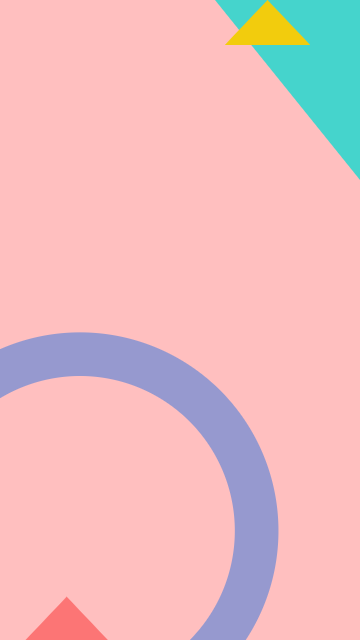
Reproduce this background procedurally as a Shadertoy shader.

```glsl
const vec3 PINK   = vec3(1.00, 0.75, 0.75);
const vec3 VIOLET = vec3(0.59, 0.60, 0.81);
const vec3 TEAL   = vec3(0.27, 0.83, 0.80);
const vec3 YELLOW = vec3(0.95, 0.80, 0.05);
const vec3 CORAL  = vec3(0.99, 0.46, 0.46);

// Signed distances, negative inside
float ringDistance(vec2 p, vec2 center, float radius, float halfWidth) {
    return abs(length(p - center) - radius) - halfWidth;
}

// Half plane to the left of the line from a to b
float halfPlaneDistance(vec2 p, vec2 a, vec2 b) {
    vec2 along = normalize(b - a);
    return dot(p - a, vec2(along.y, -along.x));
}

// Upright isosceles triangle hanging from its apex
float triangleDistance(vec2 p, vec2 apex, float halfBase, float height) {
    vec2 q = p - apex;
    float side = dot(vec2(abs(q.x), q.y), normalize(vec2(height, halfBase)));
    return max(side, -q.y - height);
}

// Lay a flat shape over the base with a smooth edge
vec3 paint(vec3 base, vec3 color, float dist, float pixel) {
    return mix(base, color, clamp(0.5 - dist / pixel, 0.0, 1.0));
}

void mainImage(out vec4 fragColor, in vec2 fragCoord) {
    // Canvas height is one unit
    float pixel = 1.0 / iResolution.y;
    vec2 p = fragCoord * pixel;

    float ring   = ringDistance(p, vec2(0.125, 0.1706), 0.276, 0.0341);
    float corner = halfPlaneDistance(p, vec2(0.3359, 1.0), vec2(0.5625, 0.7188));
    float upper  = triangleDistance(p, vec2(0.418, 1.0), 0.0668, 0.0703);
    float lower  = triangleDistance(p, vec2(0.1042, 0.0677), 0.0668, 0.0703);

    // Back to front
    vec3 color = PINK;
    color = paint(color, VIOLET, ring, pixel);
    color = paint(color, TEAL, corner, pixel);
    color = paint(color, YELLOW, upper, pixel);
    color = paint(color, CORAL, lower, pixel);

    fragColor = vec4(color, 1.0);
}
```
